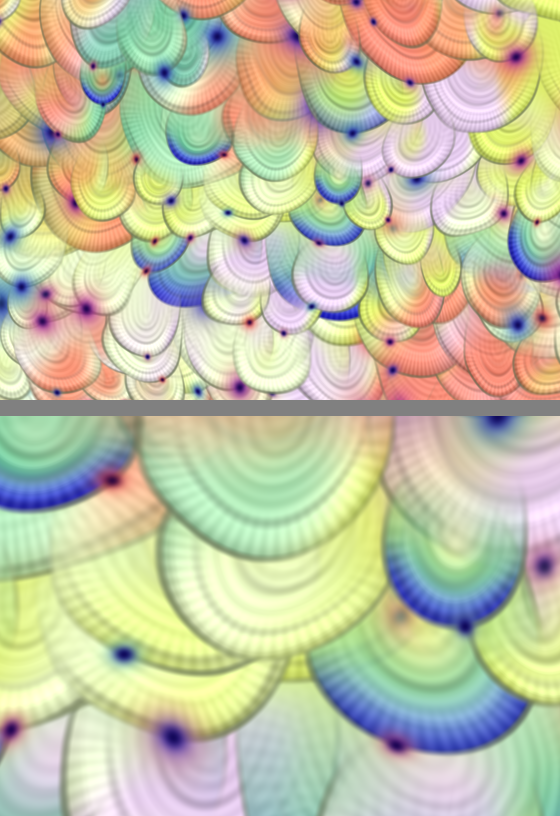
Top, the full canvas; bottom, a detail of the centre.
A WebGL 1 fragment shader for this pattern:

```glsl
precision highp float;
// Pastel field of hanging, overlapping folds with nested U-arcs and fine combing.
// Two jittered cell grids are painted from the lowest row up, each fold melting
// into the ones above; ink spots with wide coloured halos sit on the seams.
uniform vec2 u_resolution;

const vec3 CREAM   = vec3(0.90, 0.95, 0.79);
const vec3 LIME    = vec3(0.84, 0.91, 0.42);
const vec3 LILAC   = vec3(0.86, 0.76, 0.90);
const vec3 CORAL   = vec3(0.93, 0.50, 0.40);
const vec3 MINT    = vec3(0.32, 0.72, 0.54);
const vec3 BLUE    = vec3(0.18, 0.17, 0.86);
const vec3 MAGENTA = vec3(0.58, 0.10, 0.66);
const vec3 RED     = vec3(0.88, 0.20, 0.26);
const vec3 NAVY    = vec3(0.06, 0.03, 0.26);
const vec3 SEAM    = vec3(0.38, 0.42, 0.32);

const float LARGE_CELL = 0.19;    // grid widths, in canvas heights
const float SMALL_CELL = 0.11;
const float ROW_HEIGHT = 0.8;     // row spacing relative to the cell width
const float SEAM_WIDTH = 0.0055;
const float COMB_PITCH = 0.0125;
const float COMB_DEPTH = 0.032;
const float WARP       = 0.024;
const float TAU        = 6.28318;

vec4 hash4(vec2 p) {
    vec4 k = vec4(dot(p, vec2(127.1, 311.7)), dot(p, vec2(269.5, 183.3)),
                  dot(p, vec2(419.2, 371.9)), dot(p, vec2(83.7, 229.1)));
    return fract(sin(k) * 43758.545);
}

// Layered, folded sines, roughly in -1..1.
float waves(vec2 p) {
    float sum = 0.0, amp = 0.55;
    for (int i = 0; i < 4; i++) {
        p = mat2(1.2, 0.9, -0.9, 1.2) * p + 1.7;
        sum += amp * sin(p.x + 1.6 * sin(p.y));
        amp *= 0.6;
    }
    return sum;
}

// Drifting pastel tints.
vec3 pastel(vec2 p) {
    vec3 c = mix(LIME, CREAM, smoothstep(-0.45, 0.4, waves(p * 3.2)));
    c = mix(c, LILAC, 0.95 * smoothstep(0.05, 0.65, waves(p * 3.6 + 11.0)));
    c = mix(c, MINT, 0.7 * smoothstep(0.5, 1.1, waves(p * 2.3 + 27.0)));
    return mix(c, CORAL, 0.9 * smoothstep(0.2, 0.9, waves(p * 3.1 + 43.0)));
}

float stroke(float dist, float width) {
    return 1.0 - smoothstep(0.0, max(width, 1.5 / u_resolution.y), abs(dist));
}

// Nested U-arcs, combing and shading inside one fold; t runs from centre to rim.
vec3 foldColor(vec2 p, vec2 q, float t, float r, vec4 h) {
    float arc = length(vec2(q.x, 0.8 * min(q.y - 0.25, 0.0)));
    vec3 c = pastel(p + (h.xy - 0.5) * 0.25 + 0.12 * arc);
    float low = smoothstep(0.5, -0.7, q.y);

    // A few folds sink through mint into blue at their lower rim.
    float deep = smoothstep(0.9, 0.95, h.z);
    c = mix(c, MINT, deep * 0.75 * smoothstep(0.0, 0.6, t));
    c = mix(c, BLUE, deep * low * low * smoothstep(0.35, 1.05, t));

    float rings = 2.0 + floor(3.0 * h.w);
    float phase = fract(arc * rings + h.x) - 0.5;
    c *= 1.0 - 0.17 * low * stroke(phase * r / rings, 0.006) * smoothstep(0.1, 0.4, arc);
    c += 0.08 * low * phase * smoothstep(0.5, 0.4, abs(phase));
    c += 0.10 * low * smoothstep(0.35, 0.75, t) * smoothstep(1.0, 0.8, t);

    float wobble = 2.0 * waves(p * 9.0);
    float ripple = sin(arc * r * TAU / COMB_PITCH + wobble);
    float comb = sin(atan(q.x, -q.y) * r * TAU / COMB_PITCH + wobble);
    c += COMB_DEPTH * mix(ripple, comb, smoothstep(0.55, 0.9, t));
    return c * (1.0 - 0.2 * low * pow(min(t, 1.0), 7.0));
}

void paintFolds(inout vec3 col, vec2 p, float cell, float presence, float seed) {
    vec2 size = vec2(cell, cell * ROW_HEIGHT);
    vec2 base = floor(p / size);
    for (int j = -2; j <= 3; j++) {
        for (int i = -2; i <= 2; i++) {
            vec2 id = base + vec2(float(i), float(j));
            vec4 h = hash4(id + seed), g = hash4(id + seed + 57.3);
            vec2 center = (id + 0.2 + 0.6 * h.xy) * size;
            float r = cell * mix(0.48, 0.95, g.x);
            float tilt = 0.9 * (g.y - 0.5);
            float cs = cos(tilt), sn = sin(tilt);
            vec2 q = mat2(cs, sn, -sn, cs) * (p - center) / r;
            q.y *= q.y > 0.0 ? 0.67 : 0.95;
            float t = length(q);
            float shown = step(g.z, presence + 0.5 * (0.4 - center.y) * step(presence, 0.9));

            // Body melts away upwards; the rim line thins out along the arms.
            float body = shown * smoothstep(0.75, -0.45, q.y)
                       * smoothstep(0.004, -0.004, (t - 1.0) * r);
            if (body > 0.0) col = mix(col, foldColor(p, q, t, r, h), body);
            float weight = 0.36 + 0.26 * sin(q.x * 3.0 + h.z * TAU);
            float rim = shown * smoothstep(0.75, -0.1, q.y);
            col = mix(col, SEAM, rim * weight * stroke((t - 1.0) * r, SEAM_WIDTH));

            // Ink spot on the lower rim: wide aura, saturated halo, dark core.
            float angle = 2.2 * (h.w - 0.5);
            float dist = length(q - vec2(sin(angle), -cos(angle))) * r;
            float halo = cell * mix(0.055, 0.3, pow(g.w, 3.5));
            vec3 ink = mix(BLUE, MAGENTA, smoothstep(0.45, 0.6, h.y));
            ink = mix(ink, RED, smoothstep(0.75, 0.85, h.y));
            vec3 aura = mix(MINT, CORAL, smoothstep(0.25, 0.45, h.y));
            float strength = shown * step(0.25, h.x);
            col = mix(col, aura, 0.55 * strength * exp(-pow(dist / (1.9 * halo), 2.0)));
            col = mix(col, ink, 0.85 * strength * exp(-pow(dist / halo, 1.5)));
            col = mix(col, NAVY, 0.8 * strength * exp(-pow(dist / (0.3 * halo + 0.004), 2.0)));
        }
    }
}

void main() {
    vec2 p = gl_FragCoord.xy / u_resolution.y;
    p += WARP * vec2(waves(p * 4.0), waves(p * 4.0 + 19.0));
    vec3 col = pastel(p);
    paintFolds(col, p, LARGE_CELL, 1.0, 3.0);
    paintFolds(col, p, SMALL_CELL, 0.4, 91.0);
    gl_FragColor = vec4(clamp((col - 0.5) * 1.08 + 0.5, 0.0, 1.0), 1.0);
}
```
